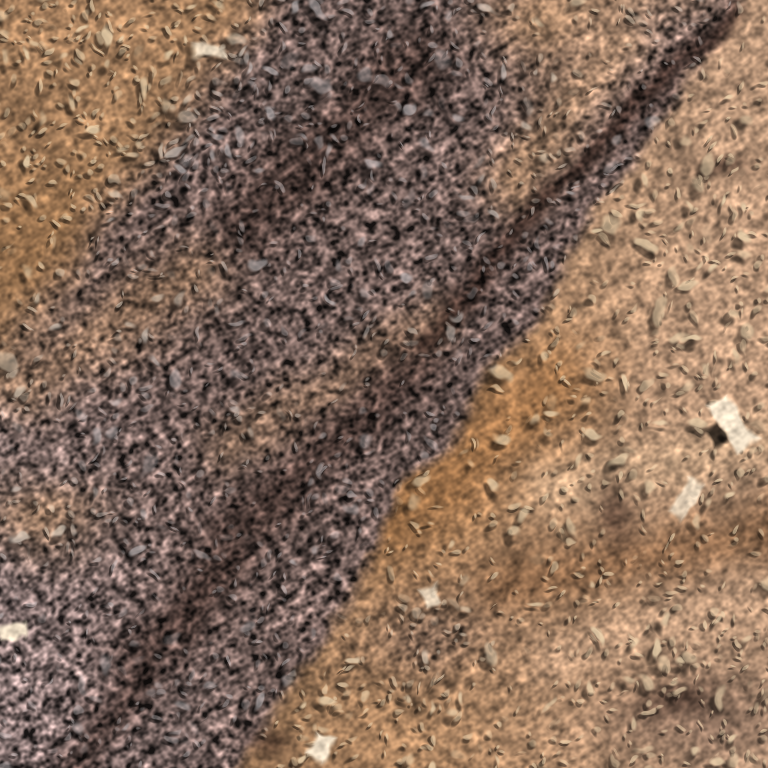
Give the GLSL for this texture, as a Shadertoy shader.

```glsl
// Weathered ground: a dark gritty band runs diagonally through tan soil.
// Soft strokes and blobs lay out the soil, gradient noise adds the grit,
// and jittered cells scatter pale pebbles with small shadows.

vec2 hash2(vec2 p) {
    vec3 q = fract(p.xyx * vec3(0.1031, 0.1030, 0.0973));
    q += dot(q, q.yzx + 33.33);
    return fract((q.xx + q.yz) * q.zy);
}

float gradientNoise(vec2 p) {
    vec2 i = floor(p), f = p - i;
    vec2 u = f * f * f * (f * (f * 6.0 - 15.0) + 10.0);
    vec2 e = vec2(0, 1);
    float a = dot(hash2(i) * 2.0 - 1.0, f);
    float b = dot(hash2(i + e.yx) * 2.0 - 1.0, f - e.yx);
    float c = dot(hash2(i + e) * 2.0 - 1.0, f - e);
    float d = dot(hash2(i + 1.0) * 2.0 - 1.0, f - 1.0);
    return mix(mix(a, b, u.x), mix(c, d, u.x), u.y);
}

float fbm(vec2 p) {
    float sum = 0.0, amp = 1.0;
    for (int i = 0; i < 4; i++) {
        sum += amp * gradientNoise(p);
        p = mat2(1.6, 1.2, -1.2, 1.6) * p + 7.3;
        amp *= 0.6;
    }
    return sum;
}

mat2 rotation(float a) { return mat2(cos(a), -sin(a), sin(a), cos(a)); }

// Soft ellipse
float blob(vec2 p, vec2 center, vec2 radii) {
    vec2 d = (p - center) / radii;
    return exp(-dot(d, d));
}

// Soft line from a to b
float stroke(vec2 p, vec2 a, vec2 b, float width) {
    vec2 pa = p - a, ba = b - a;
    float d = length(pa - ba * clamp(dot(pa, ba) / dot(ba, ba), 0.0, 1.0)) / width;
    return exp(-d * d);
}

// Angular stone with a soft rim
float stone(vec2 p, vec2 center, vec2 size, float angle) {
    vec2 d = abs(rotation(angle) * (p - center)) - size;
    return smoothstep(0.004, -0.004, length(max(d, 0.0)) + min(max(d.x, d.y), 0.0));
}

// Scattered pebbles: x is the lit face, y the shadow at the lower left
vec2 pebbles(vec2 p, float density) {
    vec2 cell = floor(p), result = vec2(0);
    for (int y = -1; y <= 1; y++)
    for (int x = -1; x <= 1; x++) {
        vec2 id = cell + vec2(x, y);
        vec2 pick = hash2(id + 51.7), shape = hash2(id + 17.1);
        float present = smoothstep(pick.x, pick.x + 0.1, density);
        vec2 d = rotation(shape.x * 6.28) * (p - id - hash2(id));
        vec2 s = rotation(shape.x * 6.28) * (p - id - hash2(id) + vec2(0.25, 0.3));
        vec2 stretch = vec2(1.0, 1.3 + shape.y);
        float radius = 0.22 + 0.3 * pick.y * pick.y;
        float face = smoothstep(radius + 0.15, radius - 0.15, length(d * stretch));
        float shade = smoothstep(radius + 0.2, radius - 0.15, length(s * stretch));
        result = max(result, present * vec2(face * (0.55 + 0.45 * shape.y), shade));
    }
    return result;
}

void mainImage(out vec4 fragColor, in vec2 fragCoord) {
    vec2 uv = fragCoord / iResolution.xy;
    vec2 p = uv + 0.022 * vec2(fbm(uv * 9.0), fbm(uv * 9.0 + 31.0));

    // Dark band between two slanted edges, opened by tan strips
    float band = smoothstep(0.018, -0.012, p.x - 0.31 - 0.65 * p.y + 0.03 * blob(p, vec2(0.53, 0.37), vec2(0.06)));
    band *= smoothstep(-0.05, 0.08, p.x - 0.33 + 0.73 * (1.0 - p.y));
    band *= 1.0 - 0.9 * stroke(p, vec2(0.71, 0.98), vec2(0.86, 1.05), 0.07);
    band *= 1.0 - 0.75 * stroke(p, vec2(0.67, 0.76), vec2(0.8, 0.94), 0.045);
    band *= 1.0 - 0.5 * stroke(p, vec2(0.03, 0.5), vec2(0.25, 0.64), 0.05);
    band *= 1.0 - 0.6 * blob(p, vec2(0.05, 0.33), vec2(0.08, 0.05));
    band *= 1.0 - 0.4 * stroke(p, vec2(0.3, 0.42), vec2(0.56, 0.58), 0.035);
    band = max(band, 0.5 * blob(p, vec2(0.55, 0.17), vec2(0.1, 0.06)));

    // Tan soil with pale and brown drifts
    vec3 soil = mix(vec3(0.64, 0.49, 0.36), vec3(0.72, 0.58, 0.47), smoothstep(0.5, 0.95, p.x));
    soil = mix(soil, vec3(0.60, 0.42, 0.26), 0.75 * stroke(p, vec2(0.52, 0.33), vec2(0.72, 0.5), 0.07));
    soil = mix(soil, vec3(0.79, 0.65, 0.52), 0.7 * stroke(p, vec2(0.72, 0.36), vec2(1.0, 0.43), 0.04));
    soil = mix(soil, vec3(0.50, 0.36, 0.25), 0.75 * stroke(p, vec2(0.66, 0.24), vec2(1.0, 0.31), 0.045));
    soil = mix(soil, vec3(0.78, 0.63, 0.51), 0.7 * stroke(p, vec2(0.72, 0.14), vec2(1.0, 0.22), 0.035));
    soil = mix(soil, vec3(0.50, 0.40, 0.34), 0.7 * blob(p, vec2(0.92, 0.06), vec2(0.13, 0.06)));
    soil = mix(soil, vec3(0.56, 0.41, 0.27), 0.6 * blob(p, vec2(0.05, 0.68), vec2(0.2, 0.12)));
    vec3 grit = mix(vec3(0.41, 0.34, 0.32), vec3(0.50, 0.43, 0.42), smoothstep(0.4, 0.0, p.x + 0.3 * p.y));
    vec3 color = mix(soil, grit, band) * (1.0 + 0.25 * fbm(uv * 12.0));

    // Ruts and hollows
    float rut = stroke(p, vec2(0.95, 0.98), vec2(0.72, 0.75), 0.014);
    rut = max(rut, stroke(p, vec2(0.72, 0.75), vec2(0.55, 0.55), 0.017));
    rut = max(rut, 0.7 * stroke(p, vec2(0.55, 0.52), vec2(0.3, 0.3), 0.04));
    rut = max(rut, 0.75 * stroke(p, vec2(0.3, 0.28), vec2(0.1, 0.01), 0.035));
    rut = max(rut, 0.65 * stroke(p, vec2(0.54, 0.92), vec2(0.32, 0.71), 0.05));
    rut = max(rut, 0.8 * max(blob(p, vec2(0.8, 0.335), vec2(0.025, 0.04)), blob(p, vec2(0.35, 0.033), vec2(0.028, 0.02))));
    rut = max(rut, 0.8 * max(blob(p, vec2(0.944, 0.78), vec2(0.028, 0.012)), blob(p, vec2(0.885, 0.09), vec2(0.05, 0.025))));
    color = mix(color, vec3(0.19, 0.13, 0.11), 0.75 * rut);

    // Fine grit, strongest in the band
    vec2 slant = rotation(0.6) * uv * vec2(1.0, 1.15);
    float grain = 0.6 * gradientNoise(slant * 42.0) + 0.9 * gradientNoise(slant * 80.0) + 0.7 * gradientNoise(slant * 145.0);
    color *= max(0.2, 1.0 + grain * mix(0.55, 1.5, band));

    // Pebbles gather at the upper left and lower right
    float crowd = 0.16 + 0.3 * blob(uv, vec2(0.12, 0.92), vec2(0.28, 0.2));
    crowd += 0.3 * blob(uv, vec2(0.9, 0.1), vec2(0.12, 0.1)) + 0.35 * blob(uv, vec2(0.46, 0.06), vec2(0.1, 0.09));
    crowd += 0.3 * blob(uv, vec2(0.245, 0.81), vec2(0.05, 0.04)) + 0.14 * blob(uv, vec2(0.85, 0.62), vec2(0.2));
    vec2 large = pebbles(p * 38.0, crowd), small = pebbles(p * 75.0 + 9.0, crowd + 0.08);
    vec3 pale = mix(vec3(0.94, 0.84, 0.69), vec3(0.78, 0.75, 0.75), band);
    color *= 1.0 - 0.45 * max(large.y, small.y);
    color = mix(color, pale, max(large.x, 0.75 * small.x) * mix(0.85, 0.65, band));

    // Larger pale stones
    color *= 1.0 - 0.7 * stone(p, vec2(0.93, 0.435), vec2(0.014, 0.012), 0.5);
    float slabs = max(stone(p, vec2(0.957, 0.453), vec2(0.017, 0.034), 0.55), 0.8 * stone(p, vec2(0.89, 0.353), vec2(0.014, 0.026), -0.4));
    slabs = max(slabs, max(stone(p, vec2(0.42, 0.03), vec2(0.012, 0.02), -0.4), stone(p, vec2(0.02, 0.18), vec2(0.018, 0.008), 0.1)));
    slabs = max(slabs, 0.8 * max(stone(p, vec2(0.27, 0.927), vec2(0.018, 0.008), 0.1), stone(p, vec2(0.56, 0.225), vec2(0.014), 0.3)));
    color = mix(color, vec3(0.96, 0.89, 0.79) * (1.0 + 0.25 * grain), slabs);
    fragColor = vec4(clamp(color, 0.0, 1.0), 1.0);
}
```
